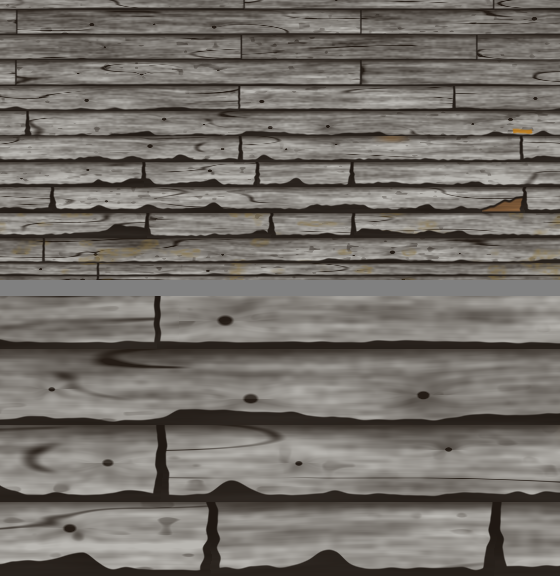
Top: the whole. Bottom: its middle third, enlarged.
A WebGL 2 fragment shader for this texture:

```glsl
#version 300 es
precision highp float;
uniform vec2 u_resolution;
out vec4 fragColor;

float hash(vec2 p) {
  vec3 q = fract(vec3(p.xyx) * 0.1031);
  q += dot(q, q.yzx + 33.33);
  return fract((q.x + q.y) * q.z);
}

float noise(vec2 p) {
  vec2 i = floor(p), f = fract(p);
  f = f * f * (3.0 - 2.0 * f);
  return mix(mix(hash(i), hash(i + vec2(1, 0)), f.x),
             mix(hash(i + vec2(0, 1)), hash(i + 1.0), f.x), f.y);
}

float fbm(vec2 p) {
  float sum = 0.0, amp = 0.5;
  for (int i = 0; i < 4; i++) {
    sum += amp * noise(p);
    p = p * 2.03 + 17.0;
    amp *= 0.5;
  }
  return sum / 0.9375;
}

// Butt joints of each course, top to bottom; negative means none
const vec3 joints[12] = vec3[](
  vec3(0.872, 1.763, -1), vec3(0.060, 1.289, -1), vec3(0.862, 1.703, -1),
  vec3(0.057, 1.289, -1), vec3(0.854, 1.622, -1), vec3(0.099, -1, -1),
  vec3(0.859, 1.862, -1), vec3(0.514, 0.919, 1.257), vec3(0.187, 1.873, -1),
  vec3(0.526, 0.969, 1.263), vec3(0.156, -1, -1), vec3(0.350, -1, -1));

void main() {
  vec2 p = gl_FragCoord.xy / u_resolution.y;
  p.y = 1.0 - p.y;
  float px = 1.0 / u_resolution.y;

  // Courses: even pitch, with a narrow strip at the foot
  float course = (p.y - 0.035) / 0.0905 + 1.0;
  float row = floor(course), v = fract(course), rowHeight = 0.0905;
  if (p.y > 0.94) {
    float strip = (p.y - 0.94) / 0.0445;
    row = 11.0 + floor(strip);
    v = fract(strip);
    rowHeight = 0.0445;
  }
  float wear = smoothstep(2.0, 7.0, row) * (1.0 - 0.6 * step(10.0, row));

  // Joints open into ragged wedges on the worn courses
  vec3 cuts = joints[int(min(row, 11.0))];
  float gap = 0.0, crossed = 0.0, total = 0.0, endDist = 1.0;
  for (int i = 0; i < 3; i++) {
    if (cuts[i] < 0.0) continue;
    float ragged = 0.006 * (noise(vec2(p.y * 90.0, row + cuts[i] * 40.0)) - 0.5) * wear;
    float d = p.x - cuts[i] - ragged;
    float halfWidth = 0.0024 + wear * (0.003 + 0.016 * v * v * hash(vec2(row, i + 5)));
    gap = max(gap, 1.0 - smoothstep(-px, px, abs(d) - halfWidth));
    crossed += step(0.0, d);
    total += 1.0;
    endDist = min(endDist, abs(d));
  }
  float board = hash(vec2(row * 3.7, mod(crossed, total) + 2.0));

  // Lower edge: sag, tilt, nibbles and two broken pieces
  float edge = 0.965 - 0.05 * wear * board - 0.05 * noise(vec2(p.x * 3.0, row * 9.0));
  edge -= 0.25 * wear * pow(noise(vec2(p.x * 17.0, row * 5.0)), 4.0);
  edge -= 0.05 * wear * noise(vec2(p.x * 60.0, row));
  float chip = row == 8.0 ? smoothstep(1.70, 1.86, p.x) * step(p.x, 1.873) : 0.0;
  edge -= chip * (0.42 + 0.12 * noise(vec2(p.x * 45.0, 3.0)));
  if (row == 9.0) edge -= 0.2 * smoothstep(0.12, 0.5, p.x) * step(p.x, 0.526);
  float below = smoothstep(-px, px, (v - edge) * rowHeight);

  // Knots bend the grain around them
  float cell = floor(p.x / 0.22);
  vec2 seed = vec2(cell, row * 7.0);
  vec2 center = vec2((cell + 0.25 + 0.5 * hash(seed + 3.1)) * 0.22, 0.3 + 0.4 * hash(seed + 8.3));
  vec2 k = vec2(p.x - center.x, (v - center.y) * rowHeight);
  float hasKnot = step(0.62, hash(seed + 1.7));
  float knotSize = 0.003 + 0.005 * hash(seed + 5.9);
  float swirl = hasKnot * exp(-dot(k * vec2(0.6, 1), k * vec2(0.6, 1)) / (knotSize * knotSize * 9.0));
  float knot = hasKnot * (1.0 - smoothstep(0.5, 1.0, length(k * vec2(0.65, 1)) / knotSize));

  // Weathered grain
  vec2 g = vec2(p.x + board * 31.0, p.y + board * 13.0);
  g.y += 0.012 * (noise(g * vec2(4, 9)) - 0.5) + 0.008 * swirl * sign(k.y);
  float broad = fbm(g * vec2(3, 16));
  float streak = fbm(g * vec2(5, 75));
  float fine = noise(g * vec2(22, 170));
  float fleck = noise(g * vec2(75, 140));
  float tone = 0.53 + 0.24 * smoothstep(1.0, 5.0, row) - 0.13 * step(10.0, row);
  tone += 0.12 * (board - 0.5) + 0.55 * (broad - 0.5) + 0.65 * (streak - 0.5);
  tone += 0.22 * (fine - 0.5) + 0.14 * (fleck - 0.5);
  tone += 0.1 * smoothstep(0.4, 0.85, v);

  // Splits, pits and knots
  float split = 1.0 - smoothstep(0.0, 0.045, abs(noise(g * vec2(3, 32)) - 0.5));
  split *= smoothstep(0.52, 0.72, noise(g * vec2(5, 12) + 40.0) + 0.22 * exp(-endDist * 9.0));
  float pits = smoothstep(0.76, 0.9, noise(g * vec2(38, 110) + 9.0)) * smoothstep(0.45, 0.7, broad);
  tone -= 0.55 * split + 0.3 * pits + 0.65 * knot + 0.12 * swirl;

  // Shade cast by the course above
  tone *= mix(0.25, 1.0, smoothstep(-0.03, 0.22, v + 0.06 * (streak - 0.5)));
  vec3 color = mix(vec3(0.14, 0.11, 0.085), vec3(0.68, 0.67, 0.65), clamp(tone, 0.0, 1.08));

  // Lichen, bare wood and a rusty patch
  float lichen = smoothstep(0.66, 0.82, noise(p * vec2(13, 30) + 4.0)) * step(9.0, row) * fleck;
  color = mix(color, vec3(0.48, 0.38, 0.16), 0.5 * lichen);
  float bare = smoothstep(0.08, 0.0, abs(p.x - 1.40)) * smoothstep(0.3, 0.1, v) * step(abs(row - 6.0), 0.5);
  color = mix(color, vec3(0.50, 0.39, 0.26), 0.7 * bare);
  vec2 rust = abs(p - vec2(1.866, 0.469)) - vec2(0.033, 0.007) + 0.005 * (fleck - 0.5);
  color = mix(color, vec3(0.74, 0.47, 0.07), 0.85 * (1.0 - smoothstep(-px, px, max(rust.x, rust.y))));

  // Dark hollows under edges and between ends
  vec3 hollow = vec3(0.12, 0.095, 0.075) + 0.07 * streak * smoothstep(0.3, 0.9, v);
  vec3 underside = mix(hollow, vec3(0.50, 0.36, 0.23) * (0.7 + 0.5 * streak),
                       step(0.05, chip) * smoothstep(edge + 0.04, edge + 0.14, v) * smoothstep(1.0, 0.9, v));
  color = mix(color, underside, below);
  color = mix(color, hollow, gap);
  fragColor = vec4(color, 1);
}
```
